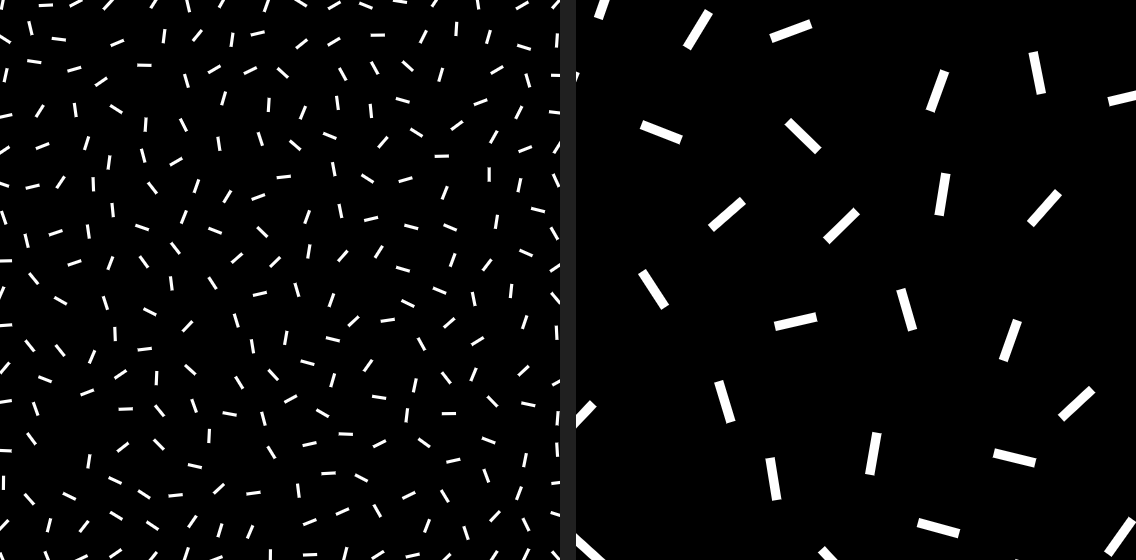
Left, the full canvas; right, a detail of the centre.
This pattern is drawn by a Shadertoy shader. Its source:

```glsl
// Draws short white dashes, evenly scattered at random angles on black.

const float SPAN = 15.0;                       // mean spacings across the canvas
const int REACH = 4;                           // cells gathered on each side
const int SIDE = 2 * REACH + 1;
const float MIN_GAP = 0.94;                    // wanted gap, in mean spacings
const vec2 DASH_HALF = vec2(0.0127, 0.0028);   // half length and half width
const vec3 BACKGROUND = vec3(0.0);
const vec3 DASH_COLOR = vec3(1.0);

float hash(vec2 p, float seed) {
    return fract(sin(dot(p, vec2(127.1, 311.7)) + seed * 74.7) * 43758.5453);
}

bool onCanvas(vec2 cell) {
    return all(greaterThanEqual(cell, vec2(0.0))) && all(lessThanEqual(cell, vec2(SPAN)));
}

int slot(int x, int y) {
    return (y + REACH) * SIDE + x + REACH;
}

// Keeps a point inside the canvas, a small random margin from the border.
vec2 confine(vec2 p, vec2 cell) {
    float inset = 0.02 + 0.14 * hash(cell, 4.0);
    return clamp(p, vec2(inset), vec2(SPAN - inset));
}

// Random point around a cell centre; border cells stay close to the border.
vec2 seedPoint(vec2 cell) {
    vec2 jitter = vec2(hash(cell, 1.0), hash(cell, 2.0)) - 0.5;
    vec2 border = max(step(cell, vec2(0.5)), step(vec2(SPAN - 0.5), cell));
    return confine(cell + jitter * mix(vec2(1.0), vec2(0.3), border), cell);
}

// Pushes crowded neighbours apart within the given radius of cells.
void relax(inout vec2 points[SIDE * SIDE], vec2 home, int radius) {
    vec2 before[SIDE * SIDE] = points;
    for (int y = -radius; y <= radius; y++)
    for (int x = -radius; x <= radius; x++) {
        vec2 cell = home + vec2(x, y);
        if (!onCanvas(cell)) continue;
        vec2 p = before[slot(x, y)];
        vec2 push = vec2(0.0);
        for (int j = -1; j <= 1; j++)
        for (int i = -1; i <= 1; i++) {
            if ((i == 0 && j == 0) || !onCanvas(cell + vec2(i, j))) continue;
            vec2 away = p - before[slot(x + i, y + j)];
            float gap = max(length(away), 0.001);
            push += away / gap * max(MIN_GAP - gap, 0.0);
        }
        points[slot(x, y)] = confine(p + 0.5 * push, cell);
    }
}

// Signed distance to a flat-ended dash turned by an angle.
float dashDistance(vec2 p, float angle, vec2 halfSize) {
    float c = cos(angle), s = sin(angle);
    vec2 q = abs(vec2(c * p.x + s * p.y, c * p.y - s * p.x)) - halfSize;
    return length(max(q, 0.0)) + min(max(q.x, q.y), 0.0);
}

void mainImage(out vec4 fragColor, in vec2 fragCoord) {
    float pixel = 1.0 / iResolution.y;
    vec2 uv = fragCoord * pixel;
    vec2 home = floor(uv * SPAN + 0.5);

    // Gather the nearby random points.
    vec2 points[SIDE * SIDE];
    for (int y = -REACH; y <= REACH; y++)
    for (int x = -REACH; x <= REACH; x++)
        points[slot(x, y)] = seedPoint(home + vec2(x, y));

    // Even out the spacing; each pass needs one ring of cells less.
    for (int radius = REACH - 1; radius >= 1; radius--)
        relax(points, home, radius);

    // Nearest dash among the surrounding cells.
    float d = 1.0;
    for (int y = -1; y <= 1; y++)
    for (int x = -1; x <= 1; x++) {
        vec2 cell = home + vec2(x, y);
        if (!onCanvas(cell)) continue;
        float angle = 3.14159 * hash(cell, 3.0);
        d = min(d, dashDistance(uv - points[slot(x, y)] / SPAN, angle, DASH_HALF));
    }

    float coverage = clamp(0.5 - d / pixel, 0.0, 1.0);
    fragColor = vec4(mix(BACKGROUND, DASH_COLOR, coverage), 1.0);
}
```
